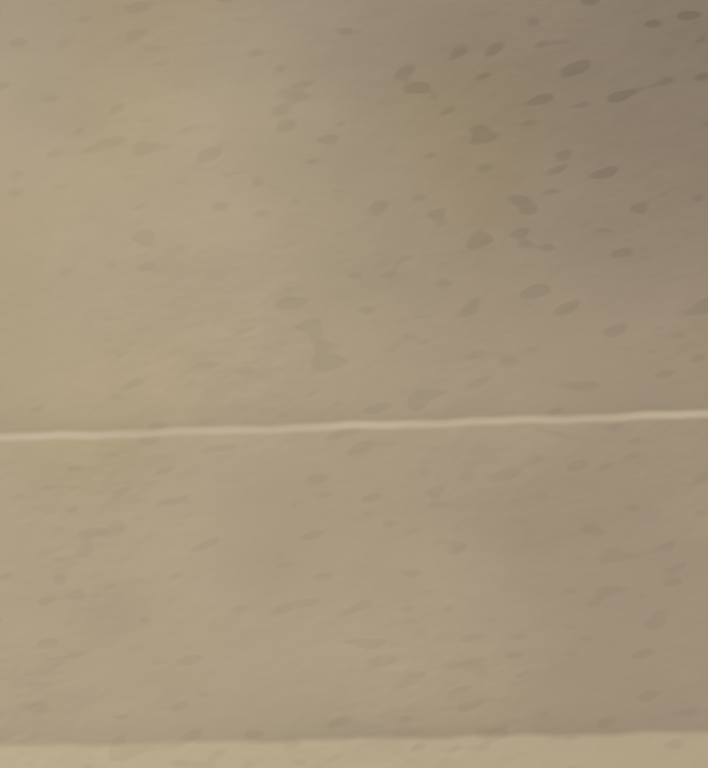
Give the GLSL for this texture, as a WebGL 2 fragment shader.

```glsl
#version 300 es
precision highp float;

uniform vec2 u_resolution;
out vec4 fragColor;

// Colours
const vec3 WARM_LEFT = vec3(0.695, 0.635, 0.530);
const vec3 DIM_RIGHT = vec3(0.625, 0.562, 0.478);
const vec3 GREY_TOP = vec3(0.640, 0.585, 0.500);
const vec3 RIDGE_LIGHT = vec3(0.765, 0.705, 0.605);
const vec3 LEDGE_LEFT = vec3(0.735, 0.675, 0.560);
const vec3 LEDGE_RIGHT = vec3(0.690, 0.630, 0.520);
const vec3 STAIN_TINT = vec3(1.0, 0.97, 0.86);

// Layout, in canvas units: heights at the left and right edges
const vec2 RIDGE_ENDS = vec2(0.430, 0.461);
const vec2 LEDGE_ENDS = vec2(0.028, 0.047);
const float RIDGE_HALF = 0.0042;
const float RIDGE_SOFT = 0.0035;
const float LEDGE_SOFT = 0.006;
const float WAVER = 0.0009;

// Surface
const float CORNER_SHADE = 0.16;
const float STAIN_AMOUNT = 0.022;
const float GRAIN_AMOUNT = 0.012;
const float RELIEF_AMOUNT = 0.030;
const float PIT_AMOUNT = 0.09;
const vec2 GRAIN_STRETCH = vec2(0.55, 1.0);
const float GRAIN_TILT = 0.22;
const vec2 LIGHT_STEP = vec2(-0.0016, 0.0030);

vec3 hash3(vec2 cell) {
    vec3 q = fract(vec3(cell.xyx) * vec3(0.1031, 0.1030, 0.0973));
    q += dot(q, q.yxz + 33.33);
    return fract((q.xxy + q.yzz) * q.zyx);
}

// Cellular noise: one soft bump or dent for each cell, about -1 to 1
float cellBumps(vec2 p) {
    vec2 cell = floor(p);
    vec2 local = p - cell;
    float sum = 0.0;
    for (int j = -1; j <= 1; j++) {
        for (int i = -1; i <= 1; i++) {
            vec2 offset = vec2(i, j);
            vec3 rnd = hash3(cell + offset + 200.0);
            vec2 d = offset + rnd.xy - local;
            float fall = max(0.0, 1.0 - dot(d, d));
            sum += fall * fall * (rnd.z * 2.0 - 1.0);
        }
    }
    return sum;
}

vec2 grainSpace(vec2 p) {
    float c = cos(GRAIN_TILT), s = sin(GRAIN_TILT);
    return mat2(c, -s, s, c) * p * GRAIN_STRETCH;
}

// Layered height of the rough plaster
float plaster(vec2 p) {
    vec2 g = grainSpace(p);
    float height = 0.0, gain = 0.5, scale = 28.0;
    for (int k = 0; k < 4; k++) {
        height += gain * cellBumps(g * scale + float(k) * 17.3);
        g = mat2(0.995, 0.1, -0.1, 0.995) * g;
        scale *= 1.75;
        gain *= 0.8;
    }
    return height;
}

void main() {
    vec2 uv = gl_FragCoord.xy / u_resolution;
    vec2 p = gl_FragCoord.xy / u_resolution.y;
    float pixel = 1.0 / u_resolution.y;

    // Broad light: warm left, dim right, dark upper right corner
    vec3 wall = mix(WARM_LEFT, DIM_RIGHT, smoothstep(0.0, 1.0, uv.x));
    float topFade = smoothstep(0.70, 1.05, uv.y) * (1.0 - 0.6 * uv.x);
    wall = mix(wall, GREY_TOP, topFade * 0.85);
    float corner = smoothstep(0.80, 0.0, length((uv - 1.0) * vec2(0.9, 1.2)));
    wall *= 1.0 - CORNER_SHADE * corner;

    // Large stains
    float stain = cellBumps(p * vec2(4.0, 6.0) + 3.1) + 0.6 * cellBumps(p * vec2(9.0, 15.0));
    wall *= 1.0 + STAIN_AMOUNT * stain;
    wall *= mix(vec3(1.0), STAIN_TINT, 0.25 * smoothstep(0.1, 0.8, cellBumps(p * 5.0 + 9.7)));

    // Slanted edges with a slight waver
    float waver = WAVER * (sin(p.x * 31.0) + 0.6 * sin(p.x * 83.0 + 1.0));
    float ridge = uv.y - mix(RIDGE_ENDS.x, RIDGE_ENDS.y, uv.x) - waver;
    float ledge = uv.y - mix(LEDGE_ENDS.x, LEDGE_ENDS.y, uv.x) - waver * 1.5;

    // Shade above the ridge, faint glow below it, shade over the ledge
    wall *= 1.0 - 0.055 * exp(-max(ridge, 0.0) / 0.012) * step(0.0, ridge);
    wall *= 1.0 + 0.02 * exp(min(ridge, 0.0) / 0.02) * step(ridge, 0.0);
    wall *= 1.0 - 0.045 * exp(-max(ledge, 0.0) / 0.030);

    // Ledge along the foot
    vec3 ledgeColor = mix(LEDGE_LEFT, LEDGE_RIGHT, uv.x);
    vec3 color = mix(ledgeColor, wall, smoothstep(-LEDGE_SOFT, LEDGE_SOFT, ledge));

    // Grain, slanted relief and small pits
    float height = plaster(p);
    float relief = height - plaster(p + LIGHT_STEP);
    float patches = 0.75 + 0.4 * cellBumps(p * 6.0 + 21.0);
    color *= 1.0 + patches * (GRAIN_AMOUNT * height + RELIEF_AMOUNT * relief);
    float pit = smoothstep(0.50, 0.95, -cellBumps(grainSpace(p) * vec2(60.0, 75.0) + 5.0));
    color *= 1.0 - PIT_AMOUNT * pit * (0.35 + 0.65 * corner);

    // Bright ridge, softer toward its lower side
    float edge = abs(ridge) - RIDGE_HALF;
    float ridgeMask = 1.0 - smoothstep(-RIDGE_SOFT, RIDGE_SOFT + pixel, edge);
    float ridgeFade = 0.80 + 0.15 * sin(p.x * 9.0 + 0.5) * sin(p.x * 23.0);
    color = mix(color, RIDGE_LIGHT * (1.0 - 0.03 * uv.x), ridgeMask * ridgeFade);

    fragColor = vec4(color, 1.0);
}
```
